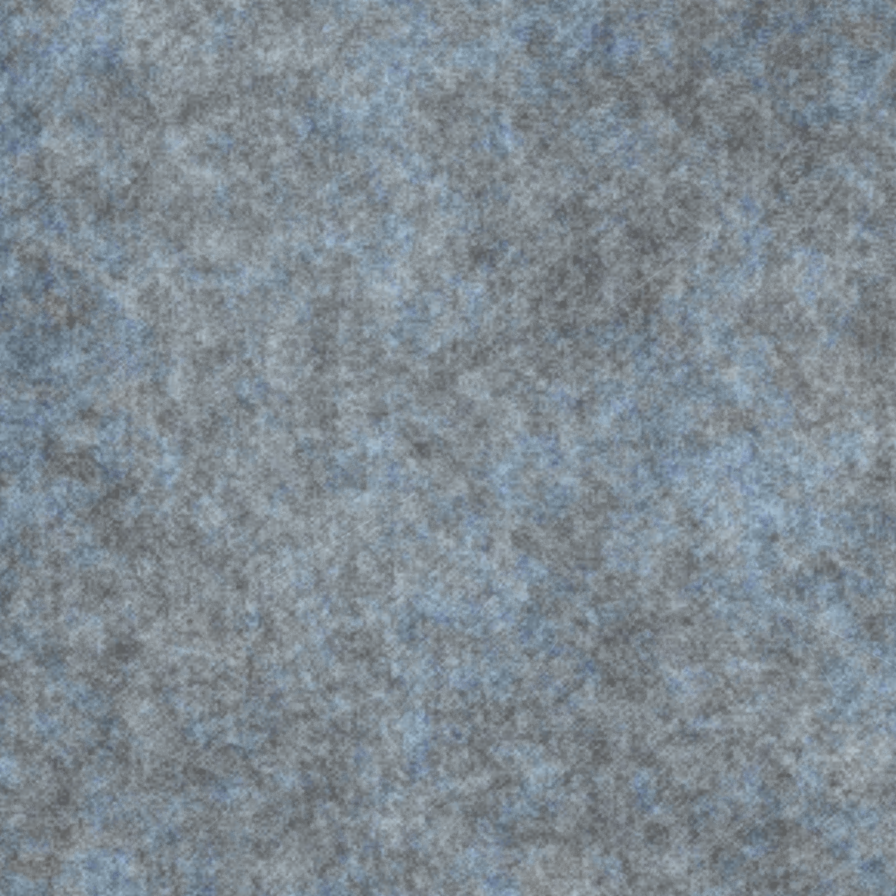
A WebGL 2 fragment shader for this texture:

```glsl
#version 300 es
precision highp float;

uniform vec2 u_resolution;
out vec4 fragColor;

const vec3 DARK_GREY = vec3(0.392, 0.407, 0.416);
const vec3 PALE_GREY = vec3(0.632, 0.679, 0.708);
const vec3 BLUE_TINT = vec3(-0.028, 0.014, 0.052);
const vec3 WARM_TINT = vec3(0.012, 0.002, -0.006);
const vec3 VIOLET_TINT = vec3(-0.022, -0.022, 0.008);
const float CLOUD_SCALE = 4.5;
const float PATCH_SCALE = 30.0;
const float MOTTLE_SCALE = 62.0;
const float FLECK_SCALE = 125.0;
const float GRAIN_SCALE = 290.0;
const float CLOUD_CONTRAST = 0.80;
const float PATCH_CONTRAST = 0.85;
const float MOTTLE_CONTRAST = 0.22;
const float FLECK_CONTRAST = 0.36;
const float GRAIN_CONTRAST = 0.50;
const float STREAK_CONTRAST = 0.16;
const float HATCH_CONTRAST = 0.24;
const int SCRATCH_COUNT = 18;
const float SCRATCH_WIDTH = 0.0018;
const float SCRATCH_STRENGTH = 0.22;

float hash(vec2 p) {
    return fract(sin(dot(p, vec2(127.1, 311.7))) * 43758.5453);
}

float noise(vec2 p) {
    vec2 cell = floor(p);
    vec2 f = fract(p);
    f = f * f * (3.0 - 2.0 * f);
    float low = mix(hash(cell), hash(cell + vec2(1.0, 0.0)), f.x);
    float high = mix(hash(cell + vec2(0.0, 1.0)), hash(cell + 1.0), f.x);
    return mix(low, high, f.y);
}

float fbm(vec2 p) {
    const mat2 TURN = mat2(1.6, 1.2, -1.2, 1.6);
    float sum = 0.0;
    float total = 0.0;
    float amplitude = 1.0;
    for (int i = 0; i < 5; i++) {
        sum += amplitude * noise(p);
        total += amplitude;
        amplitude *= 0.65;
        p = TURN * p + 17.3;
    }
    return sum / total;
}

float segmentDistance(vec2 p, vec2 a, vec2 b) {
    vec2 along = b - a;
    float t = clamp(dot(p - a, along) / dot(along, along), 0.0, 1.0);
    return length(p - a - along * t);
}

// Faint straight scratches, most of them rising to the right
float scratches(vec2 uv) {
    float sum = 0.0;
    for (int i = 0; i < SCRATCH_COUNT; i++) {
        float id = float(i) + 1.0;
        vec2 start = vec2(hash(vec2(id, 1.0)), hash(vec2(id, 2.0)));
        float angle = mix(0.5, 1.1, hash(vec2(id, 3.0)));
        angle *= hash(vec2(id, 4.0)) < 0.25 ? -1.0 : 1.0;
        float reach = mix(0.06, 0.22, hash(vec2(id, 5.0)));
        vec2 end = start + reach * vec2(cos(angle), sin(angle));
        float d = segmentDistance(uv, start, end);
        float weight = mix(0.3, 1.0, hash(vec2(id, 6.0)));
        sum += weight * (1.0 - smoothstep(0.0, SCRATCH_WIDTH, d));
    }
    return min(sum, 1.0);
}

void main() {
    vec2 uv = gl_FragCoord.xy / min(u_resolution.x, u_resolution.y);

    // Broad clouds and ragged patches
    vec2 warp = vec2(fbm(uv * 9.0 + 3.1), fbm(uv * 9.0 + 41.7)) - 0.5;
    float cloud = fbm(uv * CLOUD_SCALE + warp * 0.8) - 0.5;
    float patches = fbm(uv * PATCH_SCALE + warp * 1.5 + 23.0) - 0.5;

    // Crisp mottling, flecks and fine grain
    float mottle = smoothstep(0.42, 0.60, fbm(uv * MOTTLE_SCALE + 71.0)) - 0.5;
    float fleck = noise(uv * FLECK_SCALE + warp * 4.0) - 0.5;
    float grain = noise(uv * GRAIN_SCALE + 9.0) - 0.5;

    // Vertical brush streaks and diagonal hatching
    float streak = noise(uv * vec2(140.0, 16.0) + 5.0) - 0.5;
    vec2 diagonal = vec2(uv.x - uv.y, uv.x + uv.y);
    float hatch = noise(diagonal * vec2(190.0, 22.0) + 60.0) - 0.5;
    float hatchArea = smoothstep(0.42, 0.62, fbm(uv * 6.0 + 80.0));

    float light = 0.5 + CLOUD_CONTRAST * cloud + PATCH_CONTRAST * patches;
    light += MOTTLE_CONTRAST * mottle;
    light += FLECK_CONTRAST * fleck + GRAIN_CONTRAST * grain;
    light += STREAK_CONTRAST * streak + HATCH_CONTRAST * hatchArea * hatch;
    light += SCRATCH_STRENGTH * scratches(uv) * (0.7 + grain);
    vec3 color = mix(DARK_GREY, PALE_GREY, clamp(light, -0.1, 1.2));

    // Mottled blue wash, slate specks and slightly warm worn areas
    float wash = 0.5 + 0.7 * (fbm(uv * 4.0 + 130.0) - 0.5);
    wash += 0.9 * (fbm(uv * 32.0 + 150.0) - 0.5) + 0.3 * patches;
    float blue = smoothstep(0.38, 0.68, wash);
    float violet = smoothstep(0.54, 0.70, fbm(uv * 55.0 + 190.0));
    float worn = smoothstep(0.50, 0.70, fbm(uv * 5.0 + 210.0));
    color += BLUE_TINT * blue + VIOLET_TINT * violet * (0.4 + blue);
    color += WARM_TINT * worn * (1.0 - blue);

    fragColor = vec4(color, 1.0);
}
```
